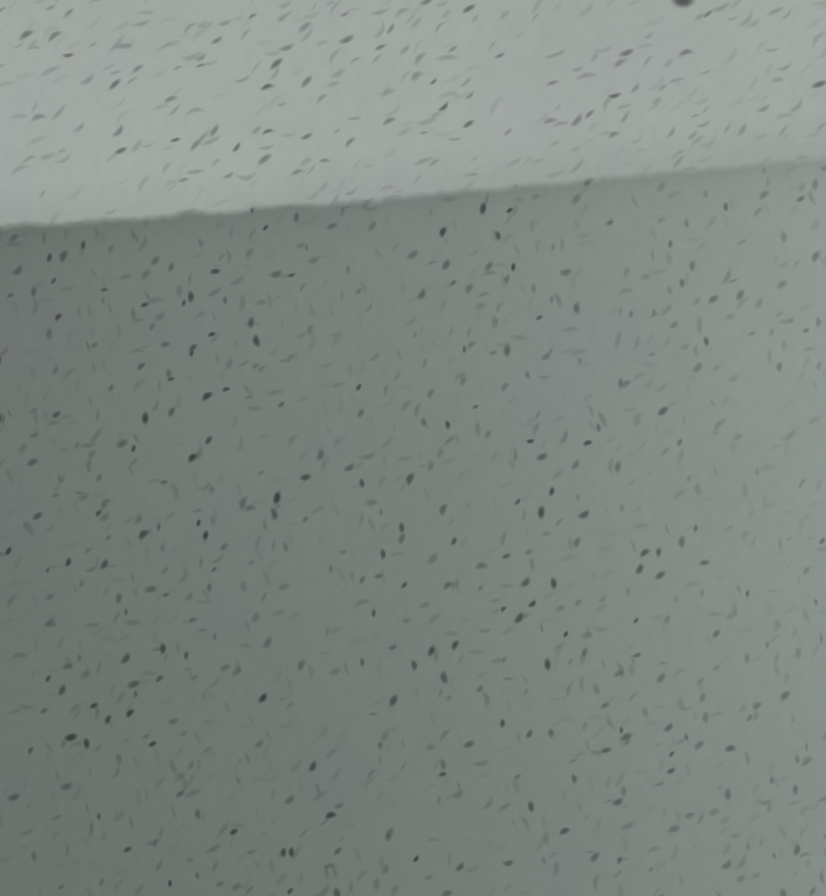
Write a WebGL 1 fragment shader that draws this texture.

```glsl
precision highp float;

uniform vec2 u_resolution;

#define FLECK_CELL 0.029
#define FLECK_DENSITY 0.56
#define FLECK_DARKNESS 0.46
#define STRAND_CELL 0.023
#define STRAND_DENSITY 0.60
#define STRAND_DARKNESS 0.13
#define LOWER_TILT 1.0
#define UPPER_TILT 0.55
#define EDGE_SOFTNESS 0.006
#define SHADOW_DEPTH 0.07
#define GRAIN 0.018

const vec3 SHADE_DARK = vec3(0.415, 0.447, 0.427);
const vec3 SHADE_PALE = vec3(0.560, 0.598, 0.573);
const vec3 LIGHT_WALL = vec3(0.625, 0.655, 0.635);

float hash(vec2 p) {
  vec3 q = fract(p.xyx * vec3(0.1031, 0.1030, 0.0973));
  q += dot(q, q.yzx + 33.33);
  return fract((q.x + q.y) * q.z);
}

float noise(vec2 p) {
  vec2 cell = floor(p);
  vec2 f = fract(p);
  f = f * f * (3.0 - 2.0 * f);
  float low = mix(hash(cell), hash(cell + vec2(1.0, 0.0)), f.x);
  float high = mix(hash(cell + vec2(0.0, 1.0)), hash(cell + 1.0), f.x);
  return mix(low, high, f.y);
}

float fbm(vec2 p) {
  float sum = 0.0;
  float amplitude = 0.5;
  for (int i = 0; i < 4; i++) {
    sum += amplitude * noise(p);
    p = p * 2.03 + 17.0;
    amplitude *= 0.5;
  }
  return sum;
}

// Soft bent grains scattered one per cell; halfSize is length and width
float grains(vec2 p, float cellSize, vec2 halfSize, float tilt, float spread,
             float density, float seed) {
  vec2 home = floor(p / cellSize);
  float cover = 0.0;
  for (int j = -1; j <= 1; j++) {
    for (int i = -1; i <= 1; i++) {
      vec2 cell = home + vec2(float(i), float(j));
      vec2 key = cell + seed;
      vec2 jitter = vec2(hash(key + 11.3), hash(key + 47.9));
      vec2 center = (cell + jitter) * cellSize;
      float cluster = 0.35 + 1.3 * noise(center * 11.0 + seed);
      float present = step(hash(key + 83.1), density * cluster);
      float angle = tilt + (hash(key + 131.7) - 0.5) * spread;
      vec2 axis = vec2(cos(angle), sin(angle));
      vec2 d = p - center;
      vec2 q = vec2(dot(d, axis), dot(d, vec2(-axis.y, axis.x)));
      q.y += (hash(key + 171.3) - 0.5) * 70.0 * q.x * q.x;
      vec2 size = halfSize * mix(0.7, 1.3, hash(key + 211.9));
      float shape = 1.0 - smoothstep(0.25, 1.15, length(q / size));
      float weight = hash(key + 251.7);
      cover = max(cover, present * shape * mix(0.25, 1.0, weight * weight));
    }
  }
  return cover;
}

void main() {
  vec2 uv = gl_FragCoord.xy / u_resolution;
  vec2 p = gl_FragCoord.xy / u_resolution.y;

  // Slanted, slightly ragged border between the light and shaded parts
  float border = 0.746 + 0.063 * uv.x + 0.015 * uv.x * uv.x;
  border += 0.009 * (fbm(p * 38.0) - 0.47);
  float height = p.y - border;
  float upper = smoothstep(-EDGE_SOFTNESS, EDGE_SOFTNESS, height);

  // Broad light across each part
  float cloud = fbm(p * 4.0 + 5.0) - 0.47;
  float glow = 0.75 * uv.x + 0.30 * uv.y + 0.12 * cloud;
  vec3 shaded = mix(SHADE_DARK, SHADE_PALE, 1.1 * pow(max(glow, 0.0), 1.5));
  shaded *= 1.0 - SHADOW_DEPTH * exp(-max(-height, 0.0) / 0.022);
  vec3 light = LIGHT_WALL * (1.0 + 0.07 * cloud);
  light *= 0.97 + 0.04 * smoothstep(0.0, 0.06, height);
  vec3 color = mix(shaded, light, upper);

  // Faint lilac and green blotches, then soft fine grain
  float tint = fbm(p * 8.0 + 31.0) - 0.47;
  color += tint * vec3(0.012, -0.012, 0.020);
  color *= 1.0 + GRAIN * (2.0 * fbm(p * vec2(130.0, 100.0)) - 0.94);

  // Compact flecks and pale strands below, longer slanted ones above
  float fade = 1.0 - 0.45 * smoothstep(0.55, 1.0, uv.x);
  float lowFlecks = grains(p, FLECK_CELL, vec2(0.0068, 0.0038),
                           LOWER_TILT, 1.7, FLECK_DENSITY, 3.0) * fade;
  float lowStrands = grains(p, STRAND_CELL, vec2(0.0095, 0.0032),
                            LOWER_TILT, 2.2, STRAND_DENSITY, 307.0);
  float highFlecks = grains(p, FLECK_CELL, vec2(0.0085, 0.0032),
                            UPPER_TILT, 0.9, FLECK_DENSITY, 601.0);
  float highStrands = grains(p, STRAND_CELL, vec2(0.0120, 0.0030),
                             UPPER_TILT, 1.0, STRAND_DENSITY, 907.0);
  highFlecks *= 0.75 * smoothstep(0.0, 0.07, height);
  color *= 1.0 - FLECK_DARKNESS * mix(lowFlecks, highFlecks, upper);
  color *= 1.0 - STRAND_DARKNESS * mix(lowStrands, highStrands, upper);

  // Small dark smudge at the top rim
  float smudge = length((uv - vec2(0.827, 1.0)) / vec2(0.016, 0.010));
  color *= 1.0 - 0.45 * (1.0 - smoothstep(0.3, 1.1, smudge));

  gl_FragColor = vec4(color, 1.0);
}
```
